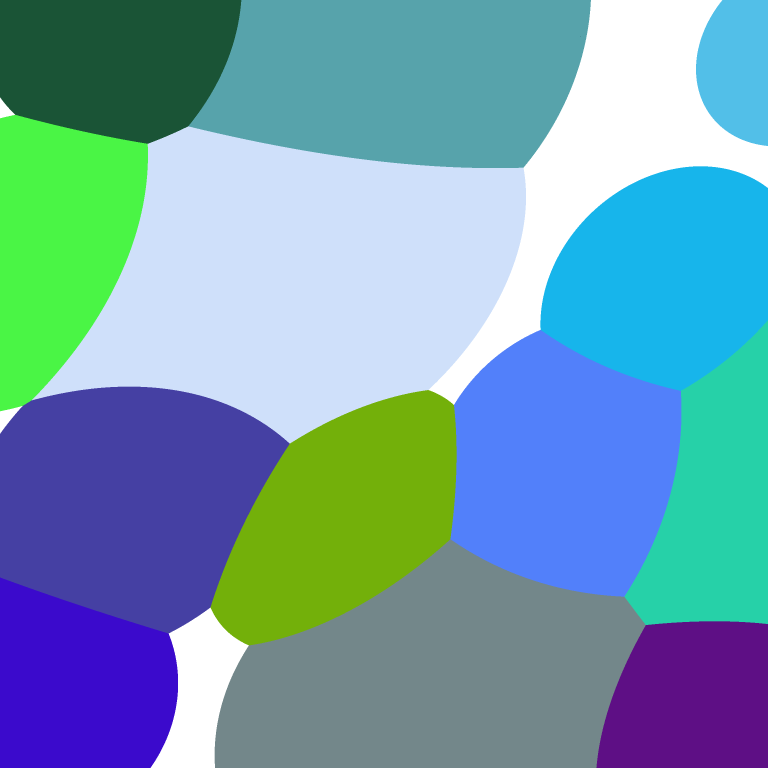
Reproduce this pattern procedurally as a WebGL 1 fragment shader.

```glsl
precision highp float;
// Large flat grains with curved borders and a few white gaps.
// Seeds sit on a jittered brick grid; each grows as a rotated ellipse, and
// the grain with the smallest distance relative to its reach owns the point.

uniform vec2 u_resolution;

vec2 hash22(vec2 p) {
  vec3 q = fract(p.xyx * vec3(0.1031, 0.1030, 0.0973));
  q += dot(q, q.yzx + 33.33);
  return fract((q.xx + q.yz) * q.zy);
}

// Colour (rgb) and reach (a) of a grain; zero reach leaves a gap.
vec4 grainKind(float id) {
  if (id < 0.5)  return vec4(0.23, 0.04, 0.80, 0.20); // violet
  if (id < 1.5)  return vec4(0.0);
  if (id < 2.5)  return vec4(0.45, 0.53, 0.54, 0.29); // grey
  if (id < 3.5)  return vec4(0.37, 0.06, 0.52, 0.20); // purple
  if (id < 4.5)  return vec4(0.27, 0.25, 0.64, 0.22); // indigo
  if (id < 5.5)  return vec4(0.45, 0.69, 0.04, 0.17); // olive
  if (id < 6.5)  return vec4(0.32, 0.50, 0.98, 0.20); // blue
  if (id < 7.5)  return vec4(0.15, 0.82, 0.66, 0.27); // emerald
  if (id < 8.5)  return vec4(0.29, 0.96, 0.27, 0.22); // green
  if (id < 9.5)  return vec4(0.81, 0.88, 0.98, 0.30); // pale blue
  if (id < 10.5) return vec4(0.0);
  if (id < 11.5) return vec4(0.09, 0.71, 0.92, 0.17); // cyan
  if (id < 12.5) return vec4(0.10, 0.33, 0.21, 0.19); // dark green
  if (id < 13.5) return vec4(0.34, 0.64, 0.67, 0.29); // teal
  if (id < 14.5) return vec4(0.0);
  return vec4(0.32, 0.75, 0.91, 0.13);                // sky
}

// Colour of the grain that owns p, or white where none reaches.
vec3 grains(vec2 p) {
  vec3 color = vec3(1.0);
  float nearest = 1.0;
  for (int row = 0; row < 4; row++) {
    for (int col = 0; col < 4; col++) {
      vec2 cell = vec2(float(col), float(row));
      vec4 kind = grainKind(cell.x + 4.0 * cell.y);
      vec2 jitter = hash22(cell + 3.0) - 0.5;
      vec2 shape = hash22(cell + 47.0);

      // Odd rows shift by half a step.
      vec2 seed = vec2(0.04, 0.07) + 0.08 * jitter
                + 0.29 * (cell + vec2(0.5 * mod(cell.y, 2.0), 0.0));

      // Ellipse leaning up to the right.
      float angle = mix(0.25, 1.0, shape.x);
      float stretch = mix(1.05, 1.25, shape.y);
      vec2 axis = vec2(cos(angle), sin(angle));
      vec2 d = p - seed;
      vec2 q = vec2(dot(d, axis) / stretch,
                    dot(d, vec2(-axis.y, axis.x)) * stretch);
      float dist = length(q) / max(kind.a, 0.0001);
      if (dist < nearest) {
        nearest = dist;
        color = kind.rgb;
      }
    }
  }
  return color;
}

void main() {
  // Average 3 x 3 samples to smooth the edges.
  vec3 sum = vec3(0.0);
  for (int j = -1; j <= 1; j++) {
    for (int i = -1; i <= 1; i++) {
      vec2 offset = vec2(float(i), float(j)) / 3.0;
      sum += grains((gl_FragCoord.xy + offset) / u_resolution);
    }
  }
  gl_FragColor = vec4(sum / 9.0, 1.0);
}
```
